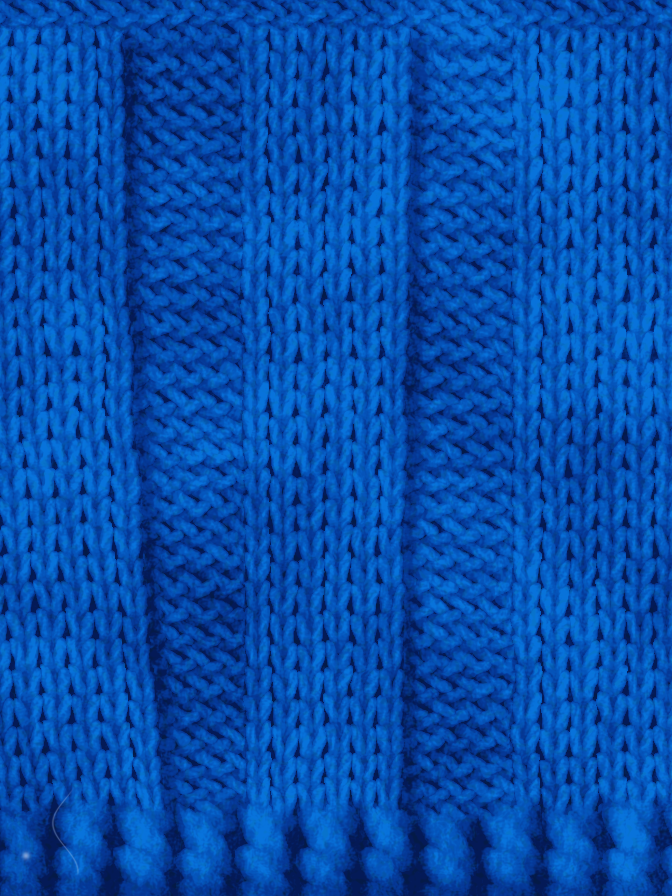
A Shadertoy shader for this texture:

```glsl
// Blue wool knit: three panels of V stitches parted by two sunken purl bands,
// with a leaning ribbed hem below and a bumpy edge above. Each stitch is built
// from rounded plied strands whose height becomes a tone, then a wool colour.

const vec3 DEEP   = vec3(0.015, 0.10, 0.34);
const vec3 NAVY   = vec3(0.02, 0.22, 0.59);
const vec3 ROYAL  = vec3(0.02, 0.33, 0.73);
const vec3 BRIGHT = vec3(0.03, 0.45, 0.86);
const float STITCH = 0.0317;   // stitch width, canvas height = 1
const float ROW = 0.0315;      // stitch height

float hash(vec2 c) {
    return fract(sin(dot(c, vec2(127.1, 311.7))) * 43758.54);
}

vec2 gradient(vec2 c) {
    float a = 6.2832 * hash(c);
    return vec2(cos(a), sin(a));
}

float gradientNoise(vec2 p) {
    vec2 i = floor(p), f = p - i;
    vec2 w = f * f * f * (f * (f * 6.0 - 15.0) + 10.0), e = vec2(1, 0);
    float low  = mix(dot(gradient(i), f), dot(gradient(i + e), f - e), w.x);
    float high = mix(dot(gradient(i + e.yx), f - e.yx),
                     dot(gradient(i + 1.0), f - 1.0), w.x);
    return mix(low, high, w.y);
}

// Height of a plied strand from a to b; its start tucks under the fabric.
float strand(vec2 p, vec2 a, vec2 b, float radius) {
    vec2 axis = b - a;
    float t = clamp(dot(p - a, axis) / dot(axis, axis), 0.0, 1.0);
    vec2 d = p - a - axis * t;
    float side = (axis.x * d.y - axis.y * d.x) / (length(axis) * radius);
    float body = sqrt(max(1.0 - dot(d, d) / (radius * radius), 0.0));
    float ply = 0.5 + 0.5 * sin(6.2832 * (2.0 * t + 0.9 * side));
    return body * (0.84 + 0.16 * ply) * mix(0.55, 1.0, smoothstep(0.0, 0.5, t));
}

// V stitches, one per unit cell; columns slip a little against each other.
float knit(vec2 q) {
    q.y += 0.35 * hash(vec2(floor(q.x), 3.0));
    vec2 cell = floor(q), f = q - cell;
    float h = 0.0;
    for (int j = -1; j <= 1; j++)
    for (int k = -1; k <= 1; k += 2) {
        float y = float(j), s = float(k);
        float r = hash(cell + vec2(0.3 * s, y));
        vec2 foot = vec2(0.5 + s * 0.06, y - 0.18 + 0.16 * r);
        vec2 tip = vec2(0.5 + s * 0.33, y + 0.92 + 0.16 * r);
        h = max(h, strand(f, foot, tip, 0.24) * (0.86 + 0.16 * r + 0.03 * s));
    }
    return h;
}

// Purl bumps: half-height brick rows of strands with alternating tilt.
float purl(vec2 q) {
    float h = 0.0, base = floor(q.y * 2.0);
    for (int j = -1; j <= 1; j++)
    for (int i = -1; i <= 1; i++) {
        float row = base + float(j), odd = mod(row, 2.0);
        float col = floor(q.x - 0.5 * odd) + float(i);
        float r = hash(vec2(col, row));
        vec2 mid = vec2(col + 0.5 + 0.5 * odd, 0.5 * row + 0.19 + 0.12 * r);
        vec2 arm = vec2(0.34, (odd - 0.6) * (0.3 + 0.14 * r));
        h = max(h, strand(q, mid - arm, mid + arm, 0.26) * (0.82 + 0.20 * r));
    }
    return h;
}

// Hem ribs: a stack of leaning strands per unit column, with dark valleys.
float ribs(vec2 q) {
    vec2 cell = floor(q), f = q - cell;
    float h = 0.0;
    for (int j = -2; j <= 1; j++) {
        float y = float(j), r = hash(cell + vec2(0.0, y));
        vec2 foot = vec2(0.68, y - 0.25 + 0.25 * r);
        vec2 tip = vec2(0.30, y + 0.95 + 0.25 * r);
        h = max(h, strand(f, foot, tip, 0.34) * (0.86 + 0.14 * r));
    }
    return h * mix(0.45, 1.0, smoothstep(0.5, 0.22, abs(f.x - 0.5)));
}

// Soft dark line centred on zero.
float crease(float x, float width) {
    return exp(-x * x / (width * width));
}

// Band with a crisp start and a softer end.
float band(float x, float from, float to, float soft) {
    return smoothstep(from - 0.004, from + 0.004, x)
         * (1.0 - smoothstep(to - soft, to + soft, x));
}

vec3 woolColor(float tone) {
    vec3 c = mix(DEEP, NAVY, smoothstep(0.10, 0.44, tone));
    c = mix(c, ROYAL, smoothstep(0.42, 0.70, tone));
    return mix(c, BRIGHT, smoothstep(0.68, 1.0, tone));
}

void mainImage(out vec4 fragColor, in vec2 fragCoord) {
    vec2 p = fragCoord / iResolution.xy * vec2(0.75, 1.0);
    float drop = 1.0 - p.y;
    vec2 sway = vec2(gradientNoise(p * 14.0), gradientNoise(p * 14.0 + 40.0));
    vec2 ruffle = vec2(gradientNoise(p * 70.0), gradientNoise(p * 70.0 + 90.0));
    vec2 w = p + 0.005 * sway + 0.0025 * ruffle;

    // Panel edges lean a little down the cloth.
    float edgeA = 0.138 + 0.060 * drop * drop;
    float edgeB = 0.267 + 0.008 * drop;
    float edgeC = 0.460 - 0.012 * drop;
    float edgeD = 0.572;

    // Columns follow the edge of their own panel.
    float column = (w.x - edgeA) / STITCH;
    if (p.x > 0.5 * (edgeA + edgeB)) column = 6.0 * (w.x - edgeB) / (edgeC - edgeB);
    if (p.x > 0.5 * (edgeC + edgeD)) column = (w.x - edgeD) / STITCH;
    float tone = knit(vec2(column, w.y / ROW));
    tone *= 1.0 - 0.16 * crease(fract(column) - 0.5, 0.14);

    // Sunken purl bands, with a shadow beside each raised panel.
    float sunken = band(w.x, edgeA, edgeB, 0.008) + band(w.x, edgeC, edgeD, 0.008);
    float bumps = purl(vec2((w.x - edgeA) / 0.030, w.y / 0.0290));
    tone = mix(tone, 0.86 * bumps, sunken);
    float gap = crease(w.x - edgeA - 0.006, 0.011) + crease(w.x - edgeC - 0.006, 0.011);
    tone *= 1.0 - 0.62 * gap * (1.0 - smoothstep(0.94, 0.97, p.y));

    // Ribbed hem, its dark lower rim, and the bumpy top edge.
    float hem = 1.0 - smoothstep(0.080, 0.112, w.y + 0.02 * sway.x);
    tone = mix(tone, ribs(vec2((w.x + 0.008) / 0.068, w.y / 0.042)), hem);
    tone *= mix(0.55, 1.0, smoothstep(0.005, 0.035, w.y));
    tone = mix(tone, bumps, smoothstep(0.960, 0.975, w.y));
    tone *= 1.0 - 0.30 * crease(w.y - 0.988, 0.007) - 0.25 * sunken * crease(w.y - 0.948, 0.010);

    // Fuzzy fibres, uneven light and a darker lower left.
    float fuzz = gradientNoise(w * vec2(200.0, 95.0)) + 0.9 * gradientNoise(w * 320.0);
    float light = 0.26 * gradientNoise(p * 5.0) + 0.14 * gradientNoise(p * 13.0 + 20.0);
    light += 0.10 * (p.y - 0.5) + 0.10 * (p.x - 0.375);
    tone = 0.11 + 0.92 * tone + 0.17 * fuzz + light;
    vec3 color = woolColor(tone);
    color.b -= 0.06 * smoothstep(0.0, 0.4, gradientNoise(w * 150.0 + 60.0));

    // A stray pale hair and a speck of lint on the hem.
    float hair = crease(p.x - 0.073 - 0.014 * sin(p.y * 58.0), 0.0011) * band(p.y, 0.025, 0.115, 0.01);
    float lint = crease(length(p - vec2(0.029, 0.045)), 0.004);
    color = mix(color, vec3(0.60, 0.72, 0.90), 0.35 * hair + 0.8 * lint);
    fragColor = vec4(color, 1.0);
}
```
